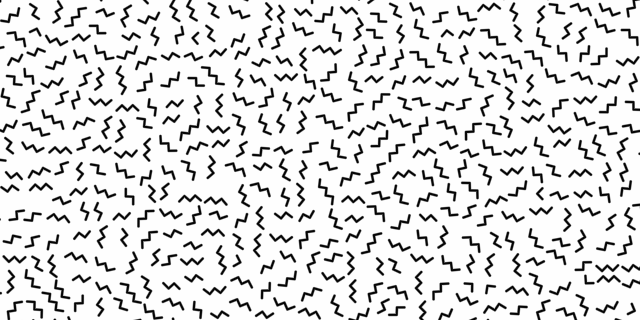
Give the GLSL for this pattern, as a WebGL 1 fragment shader.

```glsl
precision highp float;
uniform vec2 u_resolution;

const float PI = 3.14159265;
const float ROWS = 14.0;         // grid cells per canvas height
const float JITTER = 0.68;       // scatter of the sites within their cells
const float STEP = 0.235;        // advance of one stroke along the axis
const float AMPLITUDE = 0.112;   // half height of the zigzag
const float HALF_WIDTH = 0.053;  // half thickness of the line
const float GAP = 0.105;         // clearance to the border of a region
const float MAX_ARM = 0.9;       // longest reach from a site
const float DIRECTIONS = 6.0;    // directions tried per zigzag
const vec3 PAPER = vec3(0.995);
const vec3 INK = vec3(0.015);

vec2 hash2(vec2 p) {
  vec3 q = fract(p.xyx * vec3(0.1031, 0.1030, 0.0973));
  q += dot(q, q.yzx + 33.33);
  return fract((q.xx + q.yz) * q.zy);
}

vec2 siteOf(vec2 cell) {
  return cell + 0.5 + JITTER * (hash2(cell + 71.0) - 0.5);
}

// Free length behind and ahead of a site inside its Voronoi region
vec2 freeArms(vec2 cell, vec2 site, vec2 dir) {
  vec2 arms = vec2(MAX_ARM);
  for (int j = -2; j <= 2; j++) {
    for (int i = -2; i <= 2; i++) {
      if (i == 0 && j == 0) continue;
      vec2 toOther = siteOf(cell + vec2(float(i), float(j))) - site;
      float dist = length(toOther);
      vec2 normal = toOther / dist;
      float along = dot(dir, normal);
      float across = abs(dir.x * normal.y - dir.y * normal.x);
      float room = max(0.5 * dist - GAP - AMPLITUDE * across, 0.0);
      float arm = room / max(abs(along), 0.001);
      if (along > 0.0) arms.y = min(arms.y, arm);
      else arms.x = min(arms.x, arm);
    }
  }
  return arms;
}

float segmentDistance(vec2 p, vec2 a, vec2 b) {
  vec2 ab = b - a;
  return length(p - a - ab * clamp(dot(p - a, ab) / dot(ab, ab), 0.0, 1.0));
}

// Zigzag of count strokes, centred on the origin along x
float zigzagDistance(vec2 p, float count, float flip) {
  p.x += 0.5 * count * STEP;
  float k = clamp(floor(p.x / STEP), 0.0, count - 1.0);
  float side = flip * (1.0 - 2.0 * mod(k, 2.0));
  vec2 a = vec2(k * STEP, -side * AMPLITUDE);
  vec2 b = vec2((k + 1.0) * STEP, side * AMPLITUDE);
  return segmentDistance(p, a, b);
}

// One zigzag laid along the roomiest direction of its region
float cellDistance(vec2 p, vec2 cell, vec2 site) {
  vec2 seed = hash2(cell + 17.0);
  vec2 bestArms = vec2(0.0);
  vec2 bestDir = vec2(1.0, 0.0);
  for (float i = 0.0; i < DIRECTIONS; i++) {
    float angle = PI * (i + seed.x) / DIRECTIONS;
    vec2 dir = vec2(cos(angle), sin(angle));
    vec2 arms = freeArms(cell, site, dir);
    if (arms.x + arms.y > bestArms.x + bestArms.y) {
      bestArms = arms;
      bestDir = dir;
    }
  }
  float count = max(floor((bestArms.x + bestArms.y) / STEP + 0.3), 2.0);
  vec2 q = p - site - bestDir * 0.5 * (bestArms.y - bestArms.x);
  vec2 local = vec2(dot(q, bestDir), bestDir.x * q.y - bestDir.y * q.x);
  return zigzagDistance(local, count, seed.y < 0.5 ? -1.0 : 1.0);
}

void main() {
  vec2 p = ROWS * gl_FragCoord.xy / u_resolution.y;
  float pixel = ROWS / u_resolution.y;

  // Nearest zigzag among the surrounding cells
  float d = 1.0;
  for (int j = -1; j <= 1; j++) {
    for (int i = -1; i <= 1; i++) {
      vec2 cell = floor(p) + vec2(float(i), float(j));
      vec2 site = siteOf(cell);
      if (distance(p, site) < MAX_ARM + 0.25) {
        d = min(d, cellDistance(p, cell, site));
      }
    }
  }

  // Soft line edge
  float ink = 1.0 - smoothstep(-0.85 * pixel, 0.85 * pixel, d - HALF_WIDTH);
  gl_FragColor = vec4(mix(PAPER, INK, ink), 1.0);
}
```
